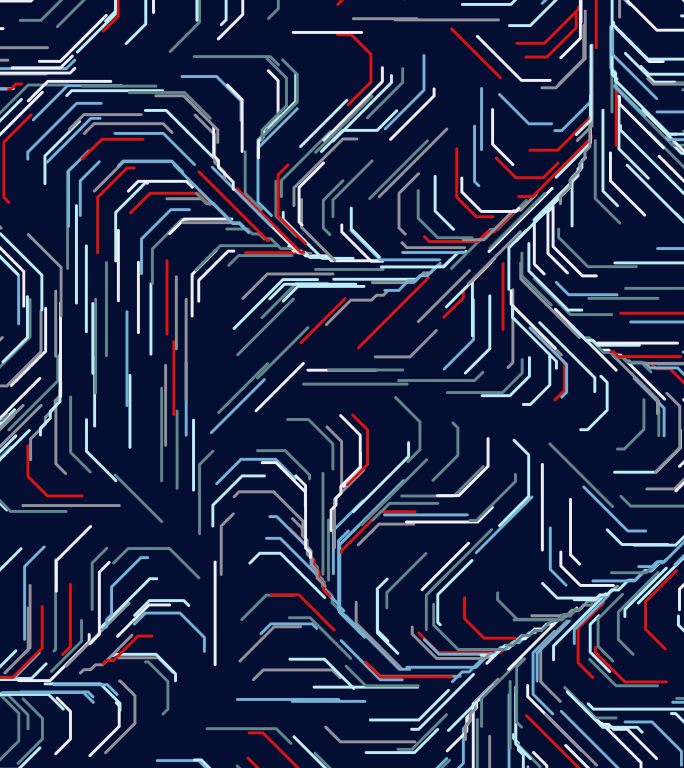
Give the GLSL for this pattern, as a Shadertoy shader.

```glsl
// Short circuit-like traces following a flow field snapped to eight directions.

#define CELL 0.0455        // spacing of the trace starts, in canvas heights
#define REACH 3            // neighbour cells searched for traces
#define STEP 0.009         // length of one trace segment
#define MIN_LENGTH 0.078
#define MAX_LENGTH 0.136   // at most REACH * CELL
#define HALF_WIDTH 0.0019
#define SWIRL 1.1          // strength of the turning
#define FIELD_FREQ 7.0     // base frequency of the flow field

const float EIGHTH_TURN = 0.78539816;
const vec3 NAVY  = vec3(0.015, 0.050, 0.195);
const vec3 RED   = vec3(0.860, 0.080, 0.070);
const vec3 WHITE = vec3(0.940, 0.940, 0.980);
const vec3 ICE   = vec3(0.740, 0.930, 0.960);
const vec3 SKY   = vec3(0.450, 0.700, 0.840);
const vec3 TEAL  = vec3(0.380, 0.530, 0.550);
const vec3 GREY  = vec3(0.570, 0.570, 0.600);

vec3 hash3(vec2 p) {
    vec3 q = fract(p.xyx * vec3(0.1031, 0.1030, 0.0973));
    q += dot(q, q.yxz + 33.33);
    return fract((q.xxy + q.yzz) * q.zyx);
}

// Layered sines give a smooth angle, snapped to multiples of 45 degrees.
vec2 flowDirection(vec2 p) {
    float angle = 0.6;
    float freq = FIELD_FREQ;
    for (int i = 0; i < 4; i++) {
        float turn = 2.4 * float(i) + 0.5;
        vec2 axis = vec2(cos(turn), sin(turn));
        angle += SWIRL * sin(dot(p, axis) * freq + 1.7 * float(i));
        freq *= 1.25;
    }
    angle = round(angle / EIGHTH_TURN) * EIGHTH_TURN;
    return vec2(cos(angle), sin(angle));
}

// Distance to the trace that starts at pos and follows the flow.
float traceDistance(vec2 p, vec2 pos, float len) {
    float nearest = 1.0;
    float left = len;
    for (int i = 0; i < 16; i++) {
        vec2 rel = p - pos;
        // Stop once the rest of the trace cannot touch this point.
        if (left <= 0.0 || length(rel) > left + 3.0 * HALF_WIDTH) break;
        vec2 dir = flowDirection(pos);
        float seg = min(STEP, left);
        nearest = min(nearest, length(rel - dir * clamp(dot(rel, dir), 0.0, seg)));
        pos += dir * seg;
        left -= seg;
    }
    return nearest;
}

vec3 traceColor(float pick) {
    if (pick < 0.10) return RED;
    if (pick < 0.24) return WHITE;
    if (pick < 0.45) return ICE;
    if (pick < 0.63) return SKY;
    if (pick < 0.84) return TEAL;
    return GREY;
}

void mainImage(out vec4 fragColor, in vec2 fragCoord) {
    float pixel = 1.0 / iResolution.y;
    vec2 p = fragCoord * pixel;
    vec2 home = floor(p / CELL);
    vec3 color = NAVY;

    // Paint the traces in a fixed row order so overlaps stay consistent.
    for (int y = -REACH; y <= REACH; y++) {
        for (int x = -REACH; x <= REACH; x++) {
            vec2 cell = home + vec2(x, y);
            vec3 jitter = hash3(cell + 71.0);
            vec3 style = hash3(cell + 213.0);
            vec2 start = (cell + jitter.xy) * CELL;
            float len = mix(MIN_LENGTH, MAX_LENGTH, jitter.z);
            float d = traceDistance(p, start, len);
            float cover = clamp(0.5 + (HALF_WIDTH - d) / pixel, 0.0, 1.0);
            color = mix(color, traceColor(style.x), cover);
        }
    }
    fragColor = vec4(color, 1.0);
}
```
